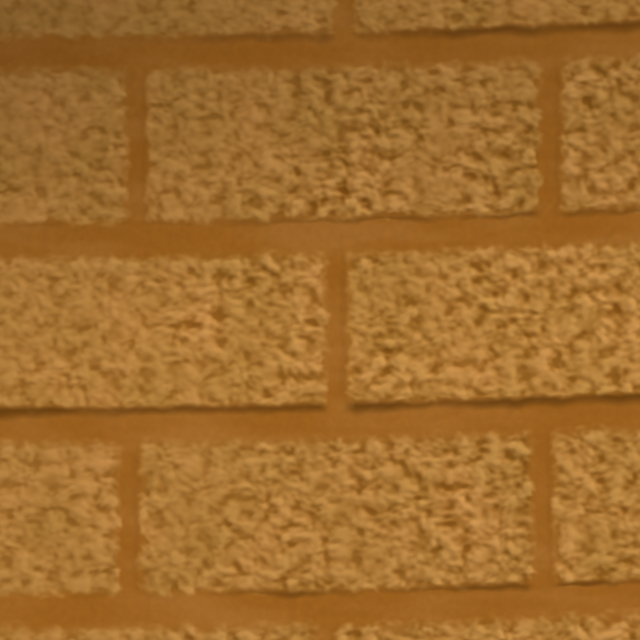
Write a Shadertoy shader that draws this texture.

```glsl
// A wall of rough ochre bricks in running bond, with wide smooth mortar joints.
// Each brick is a ragged rounded box; gradient noise supplies pits, relief and
// tint, while soft broken shadows lie under the bricks and in the upright joints.

const vec2 PITCH = vec2(0.646, 0.2905);         // brick plus joint
const vec2 HALF_BRICK = vec2(0.3065, 0.119);
const vec2 FIRST_CENTRE = vec2(0.5255, 0.189);

const vec3 MORTAR = vec3(0.6, 0.37, 0.115);
const vec3 MORTAR_PALE = vec3(0.635, 0.41, 0.165);
const vec3 BRICK = vec3(0.64, 0.435, 0.185);
const vec3 BRICK_PALE = vec3(0.74, 0.535, 0.275);
const vec3 PIT = vec3(0.52, 0.32, 0.085);
const vec3 SHADOW = vec3(0.385, 0.23, 0.06);

vec2 hash2(vec2 p) {
    vec3 q = fract(p.xyx * vec3(0.1031, 0.1030, 0.0973));
    q += dot(q, q.yzx + 33.33);
    return fract((q.xx + q.yz) * q.zy);
}

float cornerSlope(vec2 corner, vec2 offset) {
    return dot(hash2(corner) * 2.0 - 1.0, offset);
}

float gradientNoise(vec2 p) {
    vec2 i = floor(p), f = fract(p);
    vec2 w = f * f * f * (f * (f * 6.0 - 15.0) + 10.0);
    vec2 e = vec2(1.0, 0.0);
    float low = mix(cornerSlope(i, f), cornerSlope(i + e, f - e), w.x);
    float high = mix(cornerSlope(i + e.yx, f - e.yx), cornerSlope(i + 1.0, f - 1.0), w.x);
    return 1.6 * mix(low, high, w.y);
}

float fbm(vec2 p, int octaves) {
    float sum = 0.0, amplitude = 1.0;
    for (int i = 0; i < octaves; i++) {
        sum += amplitude * gradientNoise(p);
        p = mat2(1.6, 1.2, -1.2, 1.6) * p + 17.3;
        amplitude *= 0.5;
    }
    return sum;
}

// Surface height of the rough brick face, slightly stretched sideways
float roughness(vec2 p) {
    vec2 warp = vec2(gradientNoise(p * 24.0), gradientNoise(p * 24.0 + 41.0));
    return fbm((p + 0.005 * warp) * vec2(42.0, 52.0), 2);
}

float roundedBox(vec2 p, vec2 halfSize, float radius) {
    vec2 q = abs(p) - halfSize + radius;
    return length(max(q, 0.0)) + min(max(q.x, q.y), 0.0) - radius;
}

vec3 brickColour(vec2 p, vec2 id, float height) {
    float relief = height - roughness(p + vec2(0.004, 0.005));
    // Pits deepen to the right and gather in loose clusters
    float contrast = mix(0.6, 1.05, smoothstep(0.0, 0.7, p.x));
    contrast *= mix(1.0, 0.65, smoothstep(0.75, 1.0, p.y));
    contrast *= 1.0 + 0.5 * gradientNoise(p * 8.0 + 33.0);
    float pale = 0.5 + contrast * (smoothstep(-0.5, 0.7, height) - 0.55);
    vec3 colour = mix(BRICK, BRICK_PALE, clamp(pale, 0.0, 1.0));
    colour = mix(colour, PIT, 0.75 * contrast * smoothstep(0.1, 0.85, -height));
    colour *= 1.0 + contrast * clamp(0.09 * relief, -0.11, 0.07);
    // Broad stains and a small change of tint from brick to brick
    float stain = fbm(p * 9.0 + 5.0, 3);
    colour *= 1.0 + vec3(0.05, 0.04, 0.1) * stain;
    return colour * (0.97 + 0.04 * hash2(id + 20.0).x);
}

vec3 mortarColour(vec2 p) {
    float blotch = fbm(p * vec2(5.0, 18.0) + 60.0, 3);
    vec3 colour = mix(MORTAR, MORTAR_PALE, smoothstep(-0.5, 0.9, blotch));
    return colour * (1.0 + 0.03 * fbm(p * 80.0, 2));
}

// Shadow cast on the mortar below the lower edge of a brick
float ledgeShadow(vec2 q, vec2 p, float row) {
    float odd = mod(row, 2.0);
    float drop = -HALF_BRICK.y - q.y;
    float thickness = mix(0.006, 0.01, odd);
    thickness += 0.004 * gradientNoise(vec2(p.x * 14.0, row * 5.3));
    float band = smoothstep(-0.009, 0.003, drop) * (1.0 - smoothstep(0.1, 1.7, drop / thickness));
    float span = 1.0 - smoothstep(-0.014, 0.008, abs(q.x) - HALF_BRICK.x);
    // Shadows thin out toward the left, except under the odd courses below
    float toRight = smoothstep(0.05, 0.6, p.x);
    float strength = mix(0.45 * toRight, mix(0.75, 0.6 * toRight, step(2.0, row)), odd);
    strength += 0.4 * fbm(vec2(p.x * 8.0, row * 7.7 + 0.4), 2);
    return band * span * clamp(strength, 0.0, 0.85);
}

void mainImage(out vec4 fragColor, in vec2 fragCoord) {
    vec2 p = fragCoord / iResolution.xy;

    // Courses rise gently to the right, alternate ones shift by about half a brick
    vec2 wall = p - FIRST_CENTRE - vec2(0.0, 0.023 * p.x * p.x);
    float row = floor(wall.y / PITCH.y + 0.5);
    wall.x -= 0.006 * row + 0.492 * PITCH.x * mod(row, 2.0);
    vec2 id = vec2(floor(wall.x / PITCH.x + 0.5), row);
    vec2 q = wall - id * PITCH;

    // Ragged outline, bitten by the pits; the upper edge is more worn
    float height = roughness(p);
    q += 0.004 * vec2(fbm(p * 22.0, 2), fbm(p * 22.0 + 90.0, 2));
    float edge = roundedBox(q, HALF_BRICK, 0.014);
    float worn = smoothstep(0.08, 0.12, q.y);
    float blur = mix(0.008, 0.013, worn);
    float face = 1.0 - smoothstep(-blur, blur, edge + 0.002 - 0.007 * height);

    // Upright joints darken beside the brick to the right, fading at both ends
    vec3 mortar = mortarColour(p);
    float beside = smoothstep(-0.006, 0.01, abs(q.x) - HALF_BRICK.x);
    beside *= 1.0 - smoothstep(-0.02, 0.012, abs(q.y) - HALF_BRICK.y);
    float toBrick = 1.0 - smoothstep(0.0, 0.016, -HALF_BRICK.x - q.x);
    mortar *= 1.0 - beside * (0.01 + 0.07 * toBrick * step(q.x, 0.0));

    vec3 colour = mix(mortar, brickColour(p, id, height), face);
    colour = mix(colour, SHADOW, ledgeShadow(q, p, row));

    // Light fades toward the top, most of all at the left
    float fade = smoothstep(0.4, 1.05, p.y) * mix(0.18, 0.1, p.x);
    colour *= 1.01 - fade - 0.06 * smoothstep(0.4, 0.0, p.x) * p.y;
    fragColor = vec4(colour, 1.0);
}
```
